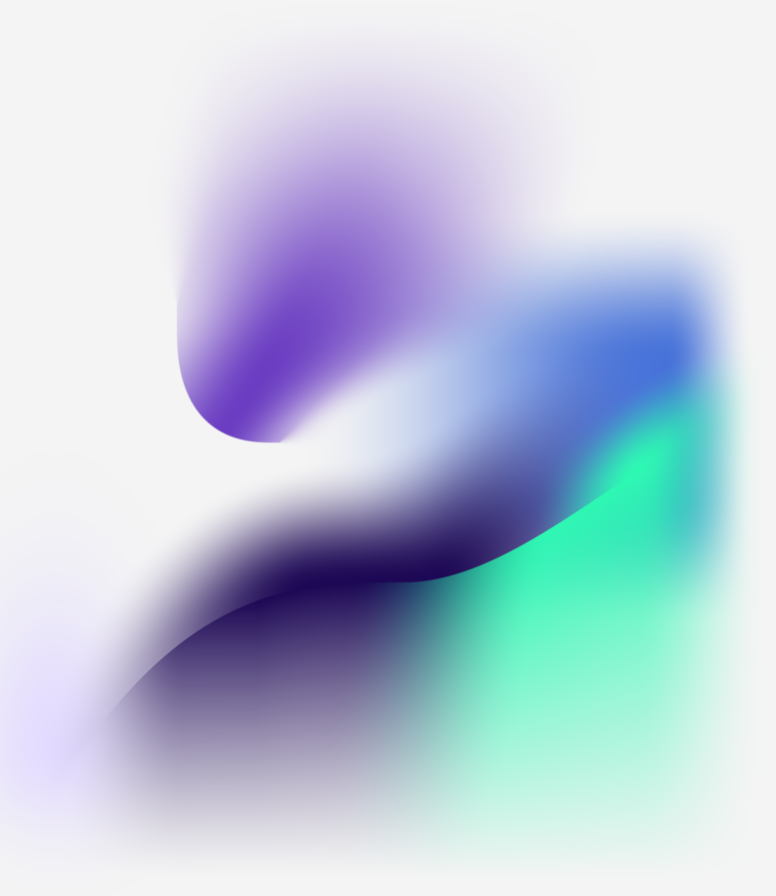
Write a Shadertoy shader that draws this background.

```glsl
const vec3 PAPER = vec3(0.957);
const vec3 LAVENDER = vec3(0.89, 0.86, 1.0);
const vec3 PURPLE = vec3(0.42, 0.24, 0.76);
const vec3 BLUE = vec3(0.28, 0.45, 0.85);
const vec3 INDIGO = vec3(0.11, 0.03, 0.33);
const vec3 MINT = vec3(0.18, 0.97, 0.70);

// Smooth step that descends from one to zero
float fall(float a, float b, float x) {
    return 1.0 - smoothstep(a, b, x);
}

// Height of the crease that crosses the canvas
float creaseHeight(float x) {
    return 0.35 - 2.1 * pow(max(0.5 - x, 0.0), 2.6)
         + 0.2 * smoothstep(0.52, 1.04, x);
}

// Petal with a bright spine and a rounded lower left rim
float petal(vec2 p) {
    float w = p.y - 0.52;
    float side = p.x - (0.29 + 0.8 * w - 0.85 * w * w);
    float leftWidth = mix(0.2, 0.29, smoothstep(0.62, 0.8, p.y));
    float rightWidth = mix(0.15, 0.33, smoothstep(0.52, 0.66, p.y));
    float body = fall(0.0, 1.0, abs(side) / (side < 0.0 ? leftWidth : rightWidth));

    float beyond = max(p.x - 0.36, 0.0);
    vec2 center = vec2(0.353, 0.635 + 0.35 * beyond);
    vec2 q = max((center - p) / vec2(0.125, 0.129), 0.0);
    float rim = 0.125 * (1.0 - pow(pow(q.x, 2.5) + pow(q.y, 2.5), 0.4));
    float blur = 0.0015 + min(0.5 * max(p.y - 0.66, 0.0), 0.07)
               + min(0.6 * beyond, 0.1);
    return body * smoothstep(-blur, blur, rim) * fall(0.58, 1.01, p.y);
}

// Blue haze, indigo shadow and mint rim over the crease
vec3 upperSide(vec3 color, vec2 p, float h) {
    float reach = 0.14 + 0.06 * smoothstep(0.45, 0.65, p.x);
    float shadow = fall(0.0, reach, h) * smoothstep(0.05, 0.4, p.x)
                 * fall(0.56, 0.84, p.x);
    float rim = fall(0.0, 0.1, h) * smoothstep(0.68, 0.82, p.x)
              * fall(0.82, 0.99, p.x);
    color = mix(color, INDIGO, shadow);
    return mix(color, MINT, rim);
}

// Indigo to mint sheet that fades towards the bottom
vec3 lowerSide(vec3 color, vec2 p, float h, float crease) {
    float hue = smoothstep(0.45, 0.71, p.x - 0.2 * min(h, 0.0));
    float depth = clamp((p.y - 0.02) / (max(crease, 0.33) - 0.02), 0.0, 1.0);
    float cover = pow(depth, mix(1.25, 1.0, hue))
                * smoothstep(0.07, 0.24, p.x) * fall(0.82, 0.99, p.x);
    return mix(color, mix(INDIGO, MINT, hue), cover);
}

void mainImage(out vec4 fragColor, in vec2 fragCoord) {
    vec2 p = fragCoord / iResolution.xy;

    // Pale glow at the lower left
    vec2 g = (p - vec2(0.07, 0.165)) / vec2(0.1, p.y > 0.165 ? 0.17 : 0.09);
    vec3 color = mix(PAPER, LAVENDER, exp(-dot(g, g)));

    // Soft shapes above
    float haze = smoothstep(0.38, 0.86, p.x) * fall(0.86, 0.97, p.x)
               * smoothstep(0.3, 0.45, p.y) * fall(0.6, 0.77, p.y);
    color = mix(color, BLUE, haze);
    color = mix(color, PURPLE, petal(p));

    // Two sides of the crease, sharp in the middle and soft at its ends
    float crease = creaseHeight(p.x);
    float h = p.y - crease;
    float blur = 0.0015 + 0.05 * smoothstep(0.78, 0.9, p.x)
               + 0.02 * fall(0.08, 0.16, p.x);
    color = mix(lowerSide(color, p, h, crease), upperSide(color, p, h),
                smoothstep(-blur, blur, h));

    fragColor = vec4(color, 1.0);
}
```
